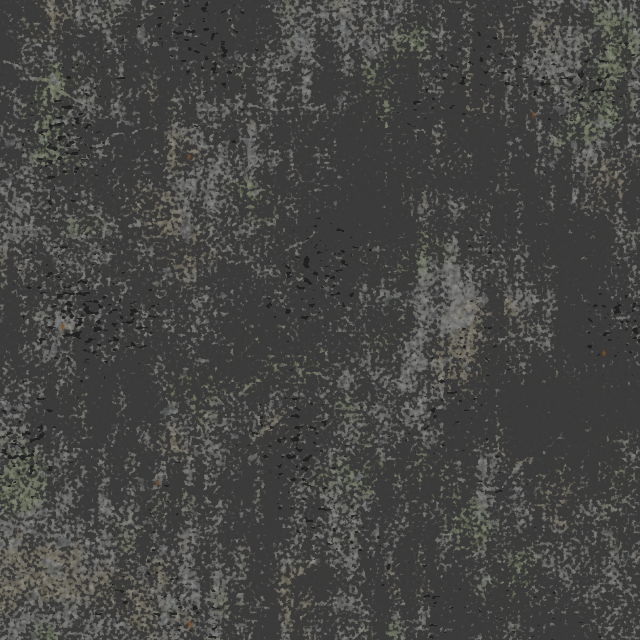
Give the GLSL for this texture, as a WebGL 2 fragment shader.

```glsl
#version 300 es
precision highp float;
// Dark weathered plaster with streaked, speckled pale wear, chips, scratches and pits.

uniform vec2 u_resolution;
out vec4 fragColor;

const vec3 BASE_COLOR  = vec3(0.231, 0.231, 0.230);
const vec3 WEAR_COLOR  = vec3(0.405, 0.404, 0.395);
const vec3 CHIP_COLOR  = vec3(0.430, 0.440, 0.440);
const vec3 MOSS_COLOR  = vec3(0.400, 0.425, 0.350);
const vec3 OCHRE_COLOR = vec3(0.420, 0.405, 0.360);
const vec3 RUST_COLOR  = vec3(0.520, 0.310, 0.130);
const vec3 PIT_COLOR   = vec3(0.110);

const vec2  REGION_SCALE = vec2(4.6, 3.2);
const vec2  STREAK_SCALE = vec2(46.0, 5.0);
const float BLOTCH_SCALE = 34.0;
const float GRAIN_SCALE  = 150.0;
const float WEAR_START   = 0.02;
const float WEAR_FULL    = 0.48;
const int   SCRATCHES    = 12;
const float SCRATCH_WIDTH = 0.0045;
const float RUST_CELLS   = 26.0;

uint mixBits(uint n) {
    n = (n ^ (n >> 16)) * 0x7feb352du;
    n = (n ^ (n >> 15)) * 0x846ca68bu;
    return n ^ (n >> 16);
}

float hash(vec2 cell) {
    ivec2 c = ivec2(cell);
    return float(mixBits(uint(c.x) + mixBits(uint(c.y))) >> 8) / 16777216.0;
}

vec2 hash2(vec2 cell) {
    return vec2(hash(cell), hash(cell + vec2(517.0, 291.0)));
}

float cornerSlope(vec2 cell, vec2 offset) {
    float angle = 6.28318 * hash(cell);
    return dot(vec2(cos(angle), sin(angle)), offset);
}

float gradientNoise(vec2 p) {
    vec2 i = floor(p), f = p - i;
    vec2 w = f * f * f * (f * (f * 6.0 - 15.0) + 10.0);
    vec2 e = vec2(1.0, 0.0);
    float low  = mix(cornerSlope(i, f), cornerSlope(i + e.xy, f - e.xy), w.x);
    float high = mix(cornerSlope(i + e.yx, f - e.yx), cornerSlope(i + e.xx, f - e.xx), w.x);
    return 1.5 * mix(low, high, w.y);
}

float fbm(vec2 p, int octaves) {
    float sum = 0.0, amp = 1.0, total = 0.0;
    for (int i = 0; i < octaves; i++) {
        sum += amp * gradientNoise(p);
        total += amp;
        amp *= 0.5;
        p = p * 2.03 + 37.4;
    }
    return sum / total;
}

float segmentDistance(vec2 p, vec2 a, vec2 b) {
    vec2 ab = b - a;
    return length(p - a - ab * clamp(dot(p - a, ab) / dot(ab, ab), 0.0, 1.0));
}

// Short crooked diagonal lines, scattered at random.
float scratches(vec2 p) {
    p += 0.012 * vec2(gradientNoise(p * 24.0), gradientNoise(p * 24.0 + 71.0));
    float mark = 0.0;
    for (int i = 0; i < SCRATCHES; i++) {
        vec2 seed = vec2(float(i), 83.0);
        float slant = mix(-1.1, 1.0, hash(seed + 9.0));
        vec2 reach = vec2(cos(slant), sin(slant)) * mix(0.03, 0.15, hash(seed + 40.0));
        vec2 start = hash2(seed);
        float d = segmentDistance(p, start, start + reach);
        mark = max(mark, 1.0 - smoothstep(0.2, 1.0, d / SCRATCH_WIDTH));
    }
    return mark;
}

// Rare tiny flakes, one candidate per cell.
float rustFlakes(vec2 p, float pixel) {
    vec2 cell = floor(p * RUST_CELLS);
    vec2 center = (cell + 0.25 + 0.5 * hash2(cell + 11.0)) / RUST_CELLS;
    vec2 d = (p - center) * vec2(1.0, 0.6);
    float shape = length(d) + 0.0015 * gradientNoise(p * 260.0);
    return step(0.988, hash(cell + 700.0)) * (1.0 - smoothstep(0.0022 - pixel, 0.0022 + pixel, shape));
}

void main() {
    float pixel = 1.0 / u_resolution.y;
    vec2 p = gl_FragCoord.xy * pixel;

    // Wear height: broad regions, vertical runs, blotches and fine grain
    float region = fbm(p * REGION_SCALE + 5.3, 4);
    float runs = fbm(p * STREAK_SCALE + 19.0, 2) * smoothstep(-0.3, 0.3, gradientNoise(p * 3.0 + 60.0));
    float blotch = fbm(p * BLOTCH_SCALE * vec2(1.0, 0.8), 3);
    float grain = fbm(p * GRAIN_SCALE, 2);
    float height = 0.95 * region + 0.65 * runs + 0.65 * blotch + grain;
    height += 0.5 * scratches(p);
    float wear = smoothstep(WEAR_START, WEAR_FULL, height);

    // Solid chips with ragged rims
    float chipField = fbm(p * 29.0 + 140.0, 4) + 0.35 * region + 0.12 * grain;
    float chip = smoothstep(0.36, 0.45, chipField);

    // Tints drift slowly across the worn paint
    float tint = fbm(p * 6.0 + 210.0, 3);
    vec3 paint = mix(WEAR_COLOR, MOSS_COLOR, smoothstep(0.12, 0.38, tint));
    paint = mix(paint, OCHRE_COLOR, smoothstep(0.10, 0.35, -tint));
    paint = mix(paint, CHIP_COLOR, 0.75 * chip);
    paint += 0.09 * gradientNoise(p * 95.0 + 33.0) + 0.10 * (height - 0.4);

    vec3 color = BASE_COLOR + 0.008 * grain;
    color = mix(color, paint, max(wear, 0.8 * chip));

    // Dark pits gather in a few rough areas
    float pitField = fbm(p * vec2(70.0, 110.0) + 300.0, 2) + 0.6 * gradientNoise(p * 5.0 + 90.0);
    color = mix(color, PIT_COLOR, 0.85 * smoothstep(0.62, 0.74, pitField));

    color = mix(color, RUST_COLOR, 0.85 * rustFlakes(p, pixel));
    fragColor = vec4(color, 1.0);
}
```
